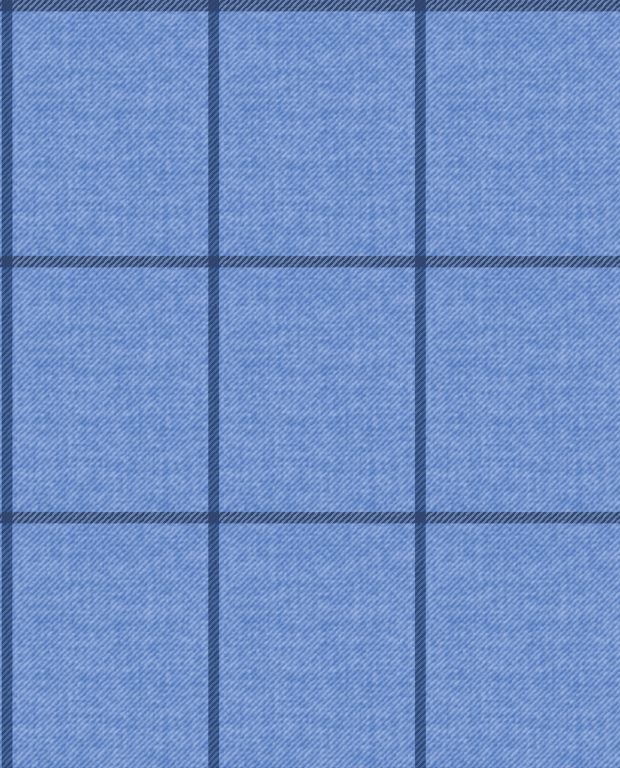
A Shadertoy shader for this texture:

```glsl
// Blue twill cloth with a dark windowpane check, three panes across and down.
// Diagonal ribs mix a deep and a pale yarn; periodic noise gives slubs and
// flecks, and the check bands swap in darker yarns along the same ribs.

const vec2 PANES = vec2(3.0);            // repeats across and down
const vec2 RIBS = vec2(34.0, 42.0);      // twill ribs per pane
const vec2 BAND_CENTER = vec2(0.034, 0.978);
const vec2 BAND_HALF = vec2(0.026, 0.0225);

const vec3 DEEP_BLUE = vec3(0.345, 0.495, 0.750);
const vec3 PALE_BLUE = vec3(0.570, 0.670, 0.855);
const vec3 NAVY = vec3(0.195, 0.280, 0.450);
const vec3 SLATE_BLUE = vec3(0.270, 0.415, 0.640);
const vec3 GREY_BLUE = vec3(0.420, 0.510, 0.680);

float hash(vec2 p) {
    return fract(sin(dot(p, vec2(127.1, 311.7))) * 43758.5453);
}

// Value noise that wraps after one pane; grid is its cell count per pane.
float paneNoise(vec2 pane, vec2 grid, float seed) {
    vec2 p = pane * grid;
    vec2 i = floor(p);
    vec2 f = fract(p);
    f = f * f * (3.0 - 2.0 * f);
    vec2 a = mod(i, grid);
    vec2 b = mod(i + 1.0, grid);
    float low = mix(hash(a + seed), hash(vec2(b.x, a.y) + seed), f.x);
    float high = mix(hash(vec2(a.x, b.y) + seed), hash(b + seed), f.x);
    return mix(low, high, f.y);
}

// Coverage of a band around center, measured across the pane seam.
float band(float x, float center, float halfWidth, float blur) {
    float d = abs(fract(x - center + 0.5) - 0.5);
    return 1.0 - smoothstep(halfWidth - blur, halfWidth + blur, d);
}

// Rising diagonal ribs: 0 on the dark yarn, 1 on the light yarn.
float twill(vec2 pane, float wobble) {
    float phase = dot(pane, vec2(RIBS.x, -RIBS.y)) + wobble;
    return 0.5 + 0.5 * sin(6.28318 * phase);
}

void mainImage(out vec4 fragColor, in vec2 fragCoord) {
    vec2 scaled = fragCoord / iResolution.xy * PANES;
    vec2 pane = fract(scaled);
    vec2 blur = max(PANES / iResolution.xy * 0.7, vec2(0.003));

    // Yarn irregularity: fine flecks, then long slubs each way
    float fleck = paneNoise(pane, vec2(68.0, 84.0), 3.0) - 0.5;
    float grain = paneNoise(pane, vec2(102.0, 126.0), 17.0) - 0.5;
    float warpSlub = paneNoise(pane, vec2(90.0, 6.0), 29.0) - 0.5;
    float weftSlub = paneNoise(pane, vec2(5.0, 100.0), 41.0) - 0.5;
    float cloud = paneNoise(pane, vec2(7.0, 9.0), 53.0) - 0.5;
    float wear = 0.45 * fleck + 0.35 * grain + 0.22 * warpSlub
               + 0.28 * weftSlub + 0.12 * cloud;

    // Ground cloth
    float rib = twill(pane, 0.22 * fleck);
    float yarn = 0.5 + 0.75 * (rib - 0.5) + wear;
    vec3 color = mix(DEEP_BLUE, PALE_BLUE, clamp(yarn, -0.1, 1.15));

    // Check bands, with ribs showing through and a solid crossing
    float crispRib = smoothstep(0.2, 0.8, rib);
    float upright = band(pane.x, BAND_CENTER.x, BAND_HALF.x, blur.x);
    float level = band(pane.y, BAND_CENTER.y, BAND_HALF.y, blur.y);
    vec3 uprightColor = mix(NAVY, SLATE_BLUE, crispRib) + 0.06 * wear;
    vec3 levelColor = mix(NAVY, GREY_BLUE, crispRib) + 0.08 * wear;
    vec3 crossColor = mix(NAVY * 0.93, SLATE_BLUE, 0.2 * crispRib);
    color = mix(color, uprightColor, upright);
    color = mix(color, mix(levelColor, crossColor, upright), level);

    fragColor = vec4(color, 1.0);
}
```
